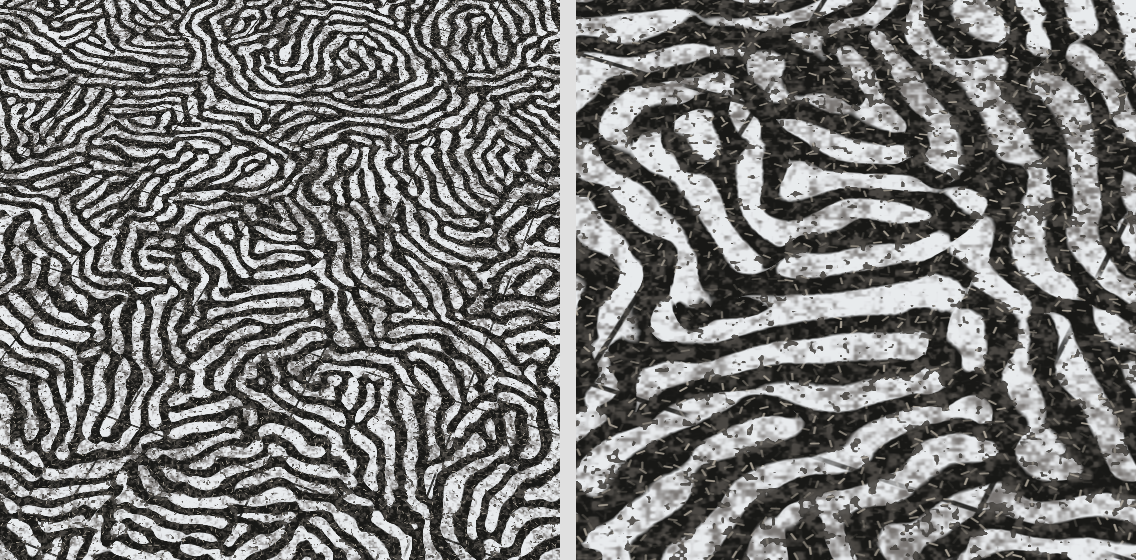
Left: the whole. Right: its middle third, enlarged.
Give the GLSL for this pattern, as a three.js fragment shader.

```glsl
// Worn labyrinth of pale worm-like stripes and dots on dark gritty ground, seen at a slant.
#define PERIOD 0.0405    // stripe spacing at the lower border, in canvas widths
#define TILT 0.38        // strength of the perspective
#define GRAIN 4.2        // size of areas with a common stripe direction, in periods
#define SPACING 1.02     // distance between wave kernels, in periods
#define JITTER 0.46      // random phase of each kernel, in cycles
#define FILL 0.31        // widens the pale stripes
#define JOINT_GAP 7.5    // distance between paving joints, in periods
#define PAINT vec3(0.91, 0.92, 0.93)
#define GRIME vec3(0.47, 0.455, 0.445)
#define SOIL_DARK vec3(0.095, 0.095, 0.088)
#define SOIL_LIGHT vec3(0.29, 0.278, 0.262)
#define STRAW vec3(0.66, 0.63, 0.58)

varying vec2 vUv;

const float TAU = 6.2831853;

vec2 hash22(vec2 p) {
  vec3 q = fract(p.xyx * vec3(0.1031, 0.1030, 0.0973));
  q += dot(q, q.yzx + 33.33);
  return fract((q.xx + q.yz) * q.zy);
}

float noise(vec2 p) {
  vec2 i = floor(p), f = fract(p);
  f = f * f * (3.0 - 2.0 * f);
  float low = mix(hash22(i).x, hash22(i + vec2(1.0, 0.0)).x, f.x);
  float high = mix(hash22(i + vec2(0.0, 1.0)).x, hash22(i + 1.0).x, f.x);
  return mix(low, high, f.y);
}

mat2 rotation(float a) {
  return mat2(cos(a), sin(a), -sin(a), cos(a));
}

// Direction (xy) and travelled length (z) of the arc-shaped wave of the nearest grain.
vec3 grainWave(vec2 c) {
  vec2 cell = floor(c / GRAIN), seed = cell;
  float nearest = 1e3;
  for (float y = -1.0; y <= 1.0; y++)
    for (float x = -1.0; x <= 1.0; x++) {
      vec2 id = cell + vec2(x, y);
      vec2 point = (id + hash22(id + 5.0)) * GRAIN;
      float d = distance(point, c);
      if (d < nearest) { nearest = d; seed = point; }
    }
  vec2 r = hash22(floor(seed * 50.0));
  vec2 focus = seed + mix(2.0, 12.0, r.y) * vec2(cos(TAU * r.x), sin(TAU * r.x));
  vec2 ray = c - focus;
  float len = max(length(ray), 0.01);
  return vec3(ray / len, len) * (ray.y < 0.0 ? -1.0 : 1.0);
}

// Blended wave kernels: positive inside stripes, negative in gaps and at defects.
float labyrinth(vec2 p) {
  vec2 cell = floor(p / SPACING), sum = vec2(0.0);
  for (float y = -2.0; y <= 2.0; y++)
    for (float x = -2.0; x <= 2.0; x++) {
      vec2 id = cell + vec2(x, y);
      vec2 center = (id + hash22(id)) * SPACING;
      vec2 rel = p - center;
      float w = max(0.0, 1.0 - dot(rel, rel) / (4.0 * SPACING * SPACING));
      if (w > 0.0) {
        vec3 wave = grainWave(center);
        vec2 r = hash22(id + 71.0) - 0.5;
        vec2 heading = rotation(0.8 * r.x) * wave.xy;
        float phase = TAU * (wave.z + dot(heading, rel) + JITTER * r.y);
        sum += w * w * w * vec2(cos(phase), sin(phase));
      }
    }
  float strength = length(sum);
  return sum.x / max(strength, 0.001) + FILL - 1.35 * exp(-0.9 * strength * strength);
}

// Short straw bits, one per cell of a turned grid.
float straws(vec2 p) {
  float cover = 0.0;
  for (float layer = 0.0; layer < 2.0; layer++) {
    vec2 q = rotation(0.6 + layer) * p * 3.4 + layer * 19.3;
    vec2 r = hash22(floor(q) + layer * 37.0);
    vec2 s = rotation(TAU * r.x) * (fract(q) - 0.4 - 0.2 * r.yx);
    float d = length(vec2(max(abs(s.x) - 0.22, 0.0), s.y));
    cover = max(cover, (1.0 - smoothstep(0.02, 0.12, d)) * r.y * r.y);
  }
  return cover;
}

void main() {
  // Slanted ground plane, measured in stripe periods
  float depth = 1.0 / (1.0 - TILT * vUv.y);
  vec2 p = vec2(vUv.x - 0.5, 1.1 * vUv.y) * depth / PERIOD + 40.0;

  // Surface variation from broad to fine
  float broad = noise(p * 0.55);
  float grit = 0.55 * noise(p * 5.0) + 0.45 * noise(p * 13.0 + 7.0);
  float flakes = 0.6 * noise(p * 6.5 + 31.0) + 0.4 * noise(p * 15.0 + 3.0);

  // Wavering stripes with slightly ragged edges
  vec2 sway = vec2(noise(p * 0.7 + 13.0), noise(p * 0.7 + 57.0)) - 0.5;
  float field = labyrinth(p + 0.6 * sway) + 0.35 * (grit - 0.5);
  float softness = 0.18 * depth;
  float mask = smoothstep(-softness, softness, field);

  // Chipped paint, mostly along the rims and in worn areas
  float rim = 1.0 - smoothstep(0.0, 0.9, field);
  float wear = flakes + 0.1 * rim + 0.16 * (broad - 0.5);
  mask *= 1.0 - 0.9 * smoothstep(0.68, 0.76, wear);

  // Thin paving joints
  vec2 tile = rotation(0.4) * p / JOINT_GAP;
  vec2 gap = abs(fract(tile) - 0.5) * JOINT_GAP;
  float joint = 1.0 - smoothstep(0.025, 0.07, min(gap.x, gap.y));
  mask *= 1.0 - 0.9 * joint * smoothstep(0.3, 0.5, noise(p * 0.8 + 11.0));

  vec3 paint = mix(PAINT, GRIME, smoothstep(0.42, 0.95, 0.3 * broad + 0.8 * grit));
  vec3 soil = mix(SOIL_DARK, SOIL_LIGHT, smoothstep(0.38, 0.8, flakes));
  soil = mix(soil, STRAW, straws(p));
  gl_FragColor = vec4(mix(soil, paint, mask), 1.0);
}
```
